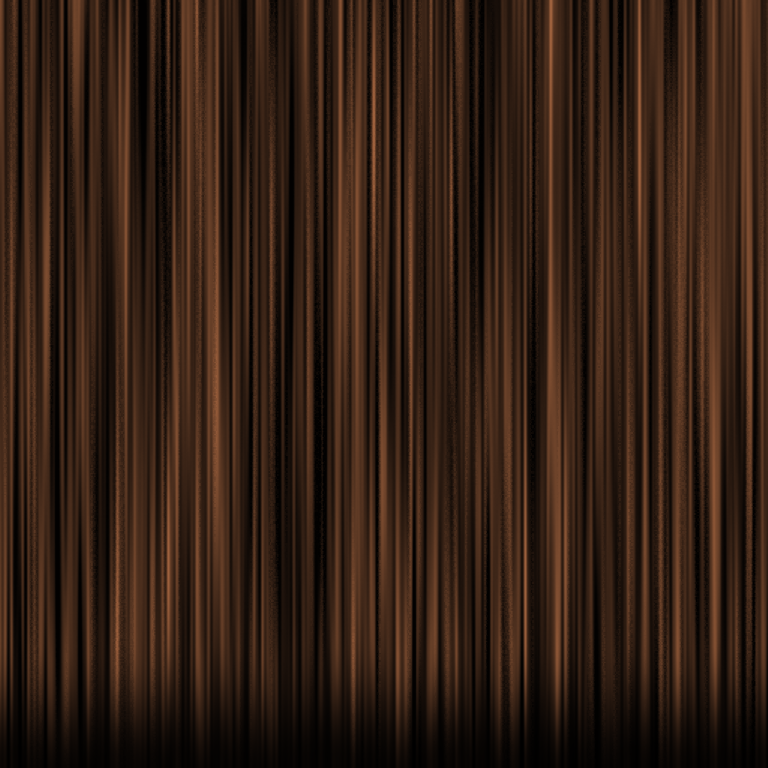
Write a Shadertoy shader that draws this texture.

```glsl
// Dark brown vertical fibres, like brushed wood or straight hair, fading to black at the foot.
// Layers of thin columns are summed; each column carries its own slow noise along its length,
// and the sum is shaded along one warm brown ramp with a trace of fine grain.

const vec3  BROWN       = vec3(1.0, 0.612, 0.385); // hue of every shade, scaled by brightness
const float MEAN_SHADE  = 0.207;
const float CONTRAST    = 0.74;
const float HIGHLIGHT   = 0.50;   // extra lift of the brightest fibres
const float TOE         = 0.035;  // softness of the darkest gaps
const float MAX_SHADE   = 0.62;
const float FADE_HEIGHT = 0.165;  // top of the dark foot
const float FADE_FLOOR  = 0.12;   // brightness left at the lower edge
const float GRAIN_CELLS = 512.0;
const float GRAIN_DEPTH = 0.06;

// Fibre layers from broad to fine: columns across, cells along, weight
const int LAYERS = 4;
const vec3 FIBRES[LAYERS] = vec3[LAYERS](
    vec3( 47.0, 3.4, 0.13),
    vec3(113.0, 3.2, 0.26),
    vec3(187.0, 2.6, 0.43),
    vec3(269.0, 2.0, 0.45));

float hash(vec2 p) {
    vec3 q = fract(p.xyx * 0.1031);
    q += dot(q, q.yzx + 33.33);
    return fract((q.x + q.y) * q.z);
}

// Smooth noise along one column, shifted so that neighbours never line up
float columnNoise(float column, float y, float seed) {
    y += 7.0 * hash(vec2(column, seed + 51.0));
    float cell = floor(y);
    float t = smoothstep(0.0, 1.0, y - cell);
    vec2 id = vec2(column + 0.37 * seed, cell + seed * 19.0);
    return mix(hash(id), hash(id + vec2(0.0, 1.0)), t);
}

// Blend of the two nearest columns, centred on zero
float fibreNoise(vec2 p, float seed) {
    float column = floor(p.x);
    float t = smoothstep(0.0, 1.0, p.x - column);
    float left  = columnNoise(column, p.y, seed);
    float right = columnNoise(column + 1.0, p.y, seed);
    return mix(left, right, t) - 0.5;
}

void mainImage(out vec4 fragColor, in vec2 fragCoord) {
    vec2 uv = fragCoord / iResolution.xy;

    // Sum of the fibre layers
    float fibres = 0.0;
    for (int i = 0; i < LAYERS; i++) {
        vec3 layer = FIBRES[i];
        fibres += layer.z * fibreNoise(uv * layer.xy, float(i) + 1.0);
    }

    // Brightness with lifted highlights and a soft toe in the gaps
    float lift = max(fibres, 0.0);
    float shade = MEAN_SHADE + CONTRAST * fibres + HIGHLIGHT * lift * lift;
    shade = 0.5 * (shade + sqrt(shade * shade + TOE * TOE));

    // Speckle confined to some of the fibres
    float speckled = smoothstep(0.1, 0.3, fibreNoise(uv * vec2(150.0, 2.0), 9.0));
    float grain = hash(floor(uv * GRAIN_CELLS)) - 0.5;
    shade += GRAIN_DEPTH * grain * (0.1 + speckled);
    shade = clamp(shade, 0.008, MAX_SHADE);

    // Dark foot with a slightly ragged upper edge
    float ragged = 0.03 * fibreNoise(vec2(uv.x * 60.0, 0.5), 13.0);
    float fade = smoothstep(0.0, FADE_HEIGHT, uv.y + ragged);
    shade *= mix(FADE_FLOOR, 1.0, fade);

    fragColor = vec4(BROWN * shade, 1.0);
}
```
